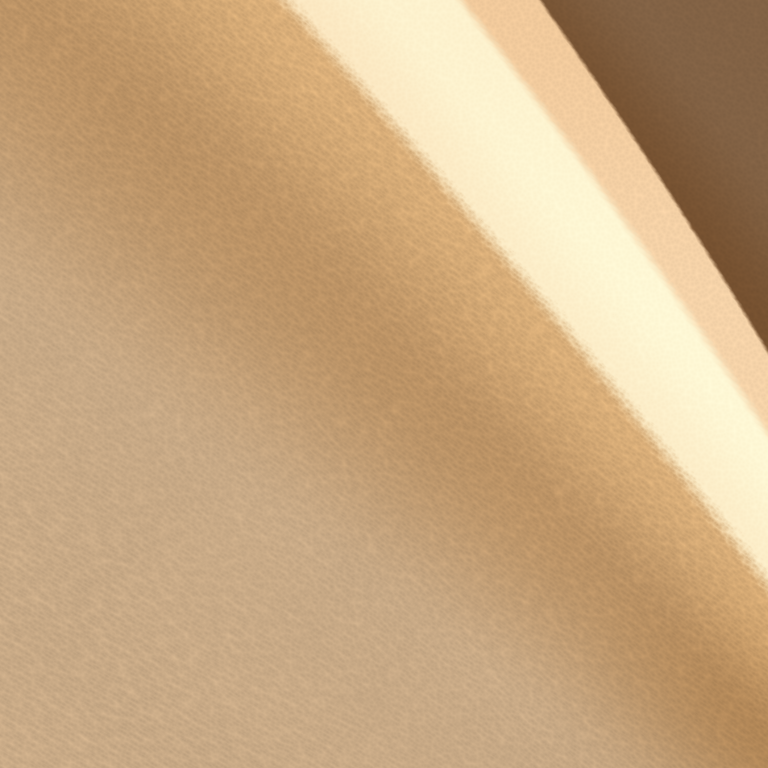
Give the GLSL for this texture, as a Shadertoy shader.

```glsl
// Woven wall in warm raking light: a broad shaded plane, a sunlit strip, a peach
// rim and a dark recess, divided by three gently curved diagonals.
// Smooth gradients set the tones; stretched cellular noise makes fibres and grain.

vec2 hash2(vec2 cell) {
    vec3 q = fract(vec3(cell.xyx) * vec3(0.1031, 0.1030, 0.0973));
    q += dot(q, q.yzx + 33.33);
    return fract((q.xx + q.yz) * q.zy);
}

// Distance to the nearest scattered point, roughly centred on zero.
float cellular(vec2 p) {
    vec2 cell = floor(p), local = fract(p);
    float nearest = 4.0;
    for (int j = -1; j <= 1; j++)
        for (int i = -1; i <= 1; i++) {
            vec2 offset = vec2(i, j);
            vec2 delta = offset + hash2(cell + offset) - local;
            nearest = min(nearest, dot(delta, delta));
        }
    return sqrt(nearest) - 0.43;
}

// Cells drawn out along a direction; scale is (along, across).
float fibres(vec2 p, vec2 along, vec2 scale) {
    return cellular(vec2(dot(p, along), dot(p, vec2(-along.y, along.x))) * scale);
}

// Broad uneven patches from layered sines.
float mottle(vec2 p) {
    return 0.5 * sin(17.0 * p.x + 9.0 * p.y + 2.0 * sin(11.0 * p.y))
         + 0.3 * sin(31.0 * p.y - 23.0 * p.x + 1.7 * sin(19.0 * p.x))
         + 0.2 * sin(53.0 * p.x + 47.0 * p.y);
}

// Horizontal offset from a curved diagonal, positive to its right.
float diagonal(vec2 p, float start, float slope, float bend) {
    float down = 1.0 - p.y;
    return p.x - (start + slope * down - bend * down * down);
}

float softEdge(float offset, float width) {
    return smoothstep(-width, width, offset);
}

// Glow by the strip, a tan shadow band, then pale cloth at lower left.
vec3 wallTone(vec2 p, float gap) {
    float t = gap / mix(0.33, 0.14, 1.0 - p.y);
    vec3 glow = vec3(0.855, 0.685, 0.475);
    vec3 band = vec3(0.735, 0.575, 0.395);
    vec3 pale = vec3(0.785, 0.665, 0.525);
    vec3 tone = mix(glow, band, smoothstep(0.0, 1.05, t));
    tone = mix(tone, pale, smoothstep(0.95, 2.9, t));
    float lowCorner = smoothstep(0.35, 0.0, length(p - vec2(1.0, 0.0)));
    return tone - vec3(0.035, 0.045, 0.055) * lowCorner;
}

vec3 stripTone(vec2 p, float inside) {
    vec3 cream = vec3(0.985, 0.905, 0.755);
    vec3 sun = vec3(0.995, 0.970, 0.835);
    float warmth = smoothstep(0.0, 0.14, inside) * 0.65 + 0.35 * smoothstep(1.0, 0.6, p.y);
    return mix(cream, sun, warmth);
}

vec3 recessTone(vec2 p, float inside) {
    vec3 rim = vec3(0.460, 0.315, 0.185);
    vec3 deep = vec3(0.510, 0.385, 0.270);
    return mix(rim, deep, smoothstep(-0.02, 0.17, inside + 0.12 * (p.y - 0.7)));
}

void mainImage(out vec4 fragColor, in vec2 fragCoord) {
    vec2 p = fragCoord / iResolution.xy;

    // Cloth texture, its weave leaning flatter toward the lower left.
    vec2 weave = normalize(vec2(0.80, -0.60));
    vec2 flatWeave = normalize(vec2(0.86, -0.51));
    float lowerLeft = smoothstep(0.9, 0.3, p.x + p.y);
    float thread = mix(fibres(p, weave, vec2(60.0, 210.0)),
                       fibres(p, flatWeave, vec2(42.0, 200.0)), lowerLeft);
    float grain = cellular(p * 185.0 + 7.0);
    float patches = mottle(p);

    // Offsets from the three dividing edges.
    float ragged = 0.008 * thread + 0.006 * grain;
    float stripGap = diagonal(p, 0.371, 0.88, 0.07) + ragged;
    float rimGap = diagonal(p, 0.600, 0.77, 0.11) + 0.5 * ragged;
    float recessGap = diagonal(p, 0.703, 0.70, 0.115) + 0.2 * ragged;

    // Layer the planes from left to right.
    vec3 wall = wallTone(p, max(-stripGap, 0.0));
    wall *= 1.0 + 0.085 * thread + 0.055 * grain + 0.008 * patches;
    vec3 strip = stripTone(p, stripGap) + 0.025 * grain * vec3(0.4, 0.8, 1.0);
    vec3 rim = mix(vec3(0.945, 0.790, 0.610), vec3(0.960, 0.825, 0.660),
                   smoothstep(1.0, 0.6, p.y)) * (1.0 + 0.05 * grain);
    vec3 recess = recessTone(p, recessGap) * (1.0 + 0.05 * grain + 0.03 * thread);

    vec3 color = mix(wall, strip, softEdge(stripGap, 0.018));
    color = mix(color, rim, softEdge(rimGap, 0.011));
    color = mix(color, recess, softEdge(recessGap, 0.004));
    fragColor = vec4(clamp(color, 0.0, 1.0), 1.0);
}
```
